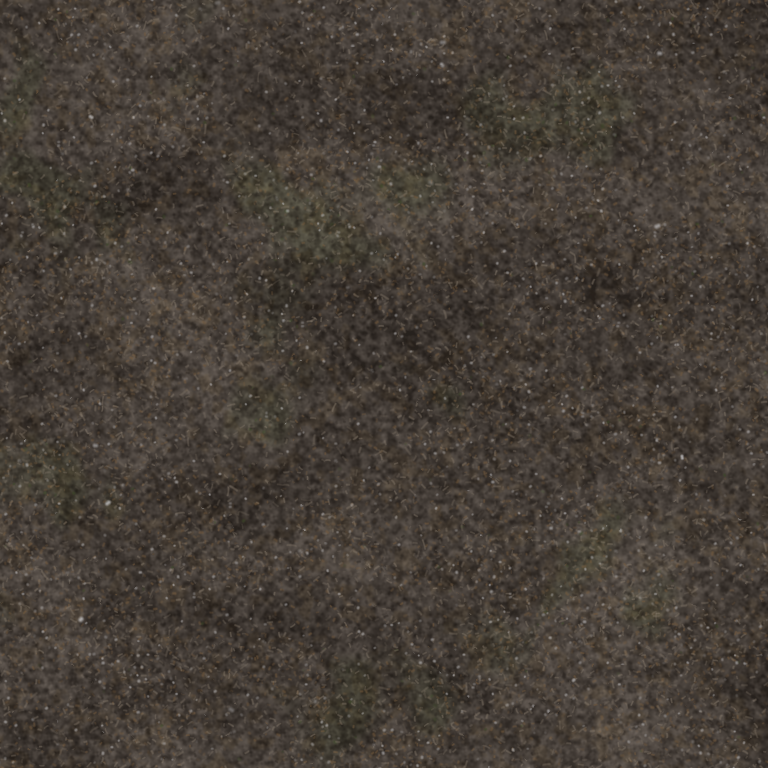
A Shadertoy shader for this texture:

```glsl
// Dark trodden earth: cloudy brown soil with fine grit, dry fibres, pale specks and faint moss.

const vec3 DARK_SOIL  = vec3(0.150, 0.128, 0.112);
const vec3 PALE_SOIL  = vec3(0.432, 0.396, 0.366);
const vec3 DRY_FIBRE  = vec3(0.540, 0.490, 0.430);
const vec3 OCHRE_GRIT = vec3(0.470, 0.360, 0.240);
const vec3 PALE_STONE = vec3(0.740, 0.735, 0.740);
const vec3 MOSS       = vec3(0.240, 0.300, 0.160);

float hash(vec2 p) {
    return fract(sin(dot(p, vec2(127.1, 311.7))) * 43758.5453);
}

float noise(vec2 p) {
    vec2 cell = floor(p);
    vec2 f = fract(p);
    f = f * f * (3.0 - 2.0 * f);
    float low = mix(hash(cell), hash(cell + vec2(1.0, 0.0)), f.x);
    float high = mix(hash(cell + vec2(0.0, 1.0)), hash(cell + vec2(1.0)), f.x);
    return mix(low, high, f.y);
}

// Layered noise in the range 0 to 1; each octave is turned to hide the grid.
float fbm(vec2 p, int octaves) {
    float sum = 0.0;
    float total = 0.0;
    float weight = 0.5;
    for (int i = 0; i < octaves; i++) {
        sum += weight * noise(p);
        total += weight;
        weight *= 0.5;
        p = mat2(1.6, 1.2, -1.2, 1.6) * p + 17.3;
    }
    return sum / total;
}

// Scattered bent strokes, one per cell at most; a reach of zero gives round grains.
// reach is in cells, radius and blur are in canvas units.
float strokes(vec2 uv, float cells, float reach, float radius, float blur, float density, float seed) {
    vec2 p = uv * cells + seed;
    vec2 home = floor(p);
    float cover = 0.0;
    for (int y = -1; y <= 1; y++) {
        for (int x = -1; x <= 1; x++) {
            vec2 id = home + vec2(x, y);
            vec2 centre = id + vec2(hash(id + 3.1), hash(id + 7.7));
            float angle = 6.2832 * hash(id + 12.9);
            float extent = reach * mix(0.25, 1.0, hash(id + 21.4));
            float bend = 0.8 * (hash(id + 33.8) - 0.5);
            vec2 d = p - centre;
            vec2 q = vec2(cos(angle) * d.x + sin(angle) * d.y,
                          cos(angle) * d.y - sin(angle) * d.x);
            q.y += bend * q.x * q.x;
            q.x -= clamp(q.x, -extent, extent);
            float size = radius * mix(0.5, 1.3, hash(id + 41.2));
            float shape = 1.0 - smoothstep(0.0, size + blur, length(q) / cells);
            float strength = mix(0.2, 1.0, hash(id + 57.6));
            cover = max(cover, shape * strength * step(hash(id + 68.3), density));
        }
    }
    return cover;
}

void mainImage(out vec4 fragColor, in vec2 fragCoord) {
    vec2 uv = fragCoord / iResolution.y;
    float blur = 1.0 / iResolution.y;

    // Broad cloudy patches, a little wider than tall
    vec2 warp = vec2(fbm(uv * 5.0 + 4.0, 3), fbm(uv * 5.0 + 31.0, 3)) - 0.5;
    vec2 ground = uv + 0.14 * warp;
    float patches = fbm(ground * vec2(4.8, 8.0) + 9.0, 5);
    float clumps = fbm(ground * vec2(11.0, 16.0) + 53.0, 4);

    // Soil tone with fine grit on top
    float grit = fbm(uv * 150.0 + 20.0, 2);
    float crumbs = fbm(uv * 60.0 + 47.0, 2);
    float tone = 0.41 + 0.58 * (patches - 0.5) + 0.20 * (clumps - 0.5);
    tone += 0.78 * (grit - 0.5) + 0.20 * (crumbs - 0.5);
    vec3 color = mix(DARK_SOIL, PALE_SOIL, clamp(tone, 0.0, 1.2));

    // Faint warm and mossy stains
    float warmth = smoothstep(0.48, 0.72, fbm(uv * 60.0 + 71.0, 3));
    color *= mix(vec3(1.0), vec3(1.02, 0.99, 0.92), warmth);
    float moss = smoothstep(0.58, 0.78, fbm(ground * 8.0 + 88.0, 3));
    color *= mix(vec3(1.0), vec3(0.97, 1.02, 0.93), moss);

    // Ochre grit gathers in clumps, moss flecks in mossy places
    float gather = smoothstep(0.40, 0.62, clumps);
    float ochre = strokes(uv, 125.0, 0.20, 0.0016, blur, 0.15 + 0.35 * gather, 5.0);
    color = mix(color, OCHRE_GRIT, 0.55 * ochre);
    float flecks = strokes(uv, 75.0, 0.06, 0.0022, blur, 0.03 + 0.15 * moss, 140.0);
    color = mix(color, MOSS, 0.55 * flecks);

    // Dark pits between the crumbs
    float pits = strokes(uv, 110.0, 0.20, 0.0022, blur, 0.40, 690.0);
    color = mix(color, DARK_SOIL, 0.50 * pits);

    // Short dry fibres in two sizes
    float fine = strokes(uv, 115.0, 0.36, 0.0011, blur, 0.25 + 0.30 * gather, 210.0);
    float coarse = strokes(uv, 55.0, 0.32, 0.0012, blur, 0.22, 330.0);
    color = mix(color, DRY_FIBRE, 0.46 * fine);
    color = mix(color, DRY_FIBRE, 0.44 * coarse);

    // Pale specks and a few small stones
    float specks = strokes(uv, 85.0, 0.04, 0.0019, blur, 0.10 + 0.12 * gather, 450.0);
    float stones = strokes(uv, 13.0, 0.02, 0.0030, blur, 0.10, 570.0);
    color = mix(color, PALE_STONE, 0.60 * specks);
    color = mix(color, PALE_STONE, 0.90 * stones);

    fragColor = vec4(color, 1.0);
}
```
